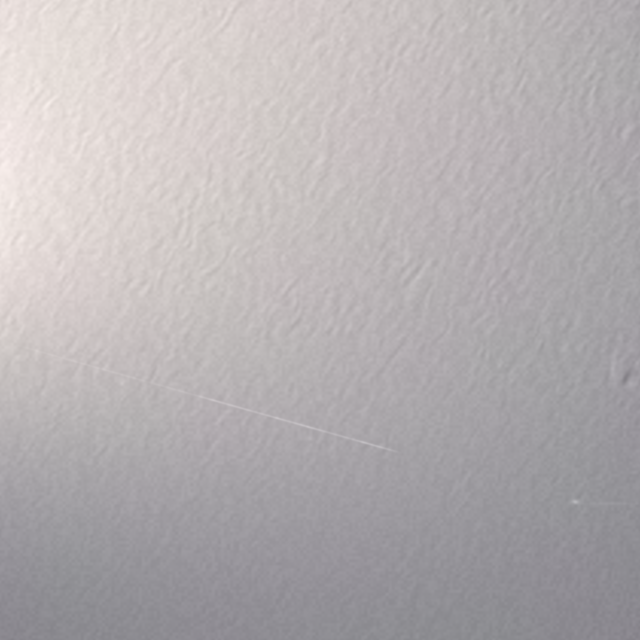
Write a WebGL 1 fragment shader that draws this texture.

```glsl
precision highp float;
// Softly lit, finely grained grey surface with a thin scratch and a small dent.

uniform vec2 u_resolution;

const vec3 COOL_TINT = vec3(-0.004, -0.009, 0.014);
const vec3 WARM_TINT = vec3(0.029, -0.008, -0.021);
const float ROW_SPREAD = 0.12;
const vec2 GRAIN_SCALE = vec2(125.0, 62.0);  // across and along the grain
const float GRAIN_ANGLE = 0.62;
const float GRAIN_DEPTH = 0.050;
const float FINE_SCALE = 210.0;
const float FINE_DEPTH = 0.030;
const float MOTTLE_DEPTH = 0.012;
const vec2 SCRATCH_START = vec2(0.0, 0.468);
const vec2 SCRATCH_END = vec2(0.635, 0.290);
const float SCRATCH_WIDTH = 0.0019;
const vec2 DENT = vec2(0.968, 0.425);
const vec2 SPECK = vec2(0.899, 0.216);

float hash(vec2 p) {
  vec3 q = fract(vec3(p.xyx) * 0.1031);
  q += dot(q, q.yzx + 33.33);
  return fract((q.x + q.y) * q.z);
}

float noise(vec2 p) {
  vec2 i = floor(p);
  vec2 f = fract(p);
  f = f * f * (3.0 - 2.0 * f);
  float low = mix(hash(i), hash(i + vec2(1.0, 0.0)), f.x);
  float high = mix(hash(i + vec2(0.0, 1.0)), hash(i + vec2(1.0, 1.0)), f.x);
  return mix(low, high, f.y);
}

mat2 rotation(float a) {
  return mat2(cos(a), -sin(a), sin(a), cos(a));
}

// Weighted brightness of one height: left, centre and right, weight in w.
vec4 lightRow(float y, float rowY, vec3 levels) {
  float d = (y - rowY) / ROW_SPREAD;
  float w = exp(-0.5 * d * d);
  return vec4(levels * w, w);
}

float surfaceLight(vec2 uv) {
  vec4 rows = lightRow(uv.y, 0.0, vec3(0.520, 0.545, 0.530));
  rows += lightRow(uv.y, 0.2, vec3(0.610, 0.620, 0.570));
  rows += lightRow(uv.y, 0.4, vec3(0.750, 0.695, 0.615));
  rows += lightRow(uv.y, 0.6, vec3(0.880, 0.745, 0.650));
  rows += lightRow(uv.y, 0.8, vec3(0.905, 0.778, 0.665));
  rows += lightRow(uv.y, 1.0, vec3(0.875, 0.800, 0.670));
  vec3 v = rows.xyz / rows.w;
  float x = uv.x;
  float light = v.x * (1.0 - x) * (1.0 - 2.0 * x)
              + v.y * 4.0 * x * (1.0 - x) + v.z * x * (2.0 * x - 1.0);
  float glowY = (uv.y - 0.67) / 0.16;
  return light + 0.030 * exp(-x / 0.07 - glowY * glowY);
}

// Raised grain, shaded as a difference of two nearby heights.
float grain(vec2 uv) {
  vec2 warp = vec2(noise(uv * 35.0), noise(uv * 35.0 + 71.0)) - 0.5;
  vec2 p = rotation(-GRAIN_ANGLE) * (uv + 0.012 * warp) * GRAIN_SCALE + 300.0;
  float relief = noise(p) - noise(p + vec2(0.75, 0.25));
  float patches = 0.55 + 0.7 * noise(uv * 14.0 + 19.0);
  return relief * patches * mix(0.35, 1.0, smoothstep(0.1, 0.6, uv.y));
}

float spot(vec2 p, vec2 radius) {
  vec2 q = p / radius;
  return exp(-dot(q, q));
}

float scratch(vec2 uv) {
  vec2 span = SCRATCH_END - SCRATCH_START;
  vec2 rel = uv - SCRATCH_START;
  float t = dot(rel, span) / dot(span, span);
  float d = (rel.x * span.y - rel.y * span.x) / length(span);
  d /= SCRATCH_WIDTH;
  float strength = 0.3 + 0.7 * smoothstep(0.42, 0.58, t);
  strength *= 0.55 + 0.6 * noise(vec2(t * 38.0, 4.0));
  float ends = smoothstep(0.0, 0.15, t) * (1.0 - smoothstep(0.93, 1.0, t));
  return exp(-d * d) * strength * ends;
}

float blemishes(vec2 uv) {
  float marks = 0.085 * scratch(uv);
  // Glints beside the scratch
  marks += 0.05 * spot(uv - vec2(0.191, 0.403), vec2(0.004, 0.006));
  marks += 0.04 * spot(uv - vec2(0.483, 0.315), vec2(0.005, 0.004));
  // Dent: bright rim on the left, shadow to its lower right
  vec2 d = uv - DENT;
  float bend = d.x + 0.010 - 6.0 * d.y * d.y;
  marks += 0.065 * spot(vec2(bend, d.y), vec2(0.005, 0.026));
  marks -= 0.085 * spot(rotation(-0.45) * (d - vec2(0.010, -0.014)), vec2(0.005, 0.016));
  marks += 0.045 * spot(d - vec2(0.022, -0.025), vec2(0.010, 0.005));
  // Speck with a faint crease running to the right
  vec2 s = uv - SPECK;
  marks += 0.14 * spot(s, vec2(0.0055, 0.0035));
  marks += 0.022 * spot(s - vec2(0.055, -0.003), vec2(0.045, 0.0025));
  return marks;
}

void main() {
  vec2 uv = gl_FragCoord.xy / u_resolution;
  float light = surfaceLight(uv);
  vec3 color = light + mix(COOL_TINT, WARM_TINT, smoothstep(0.54, 0.90, light));

  // Faint colour mottling, grain and marks
  float mottle = noise(uv * 9.0 + 5.0) - 0.5;
  color += MOTTLE_DEPTH * mottle * vec3(0.6, -0.6, 0.5);
  color += GRAIN_DEPTH * grain(uv);
  color += FINE_DEPTH * (noise(uv * FINE_SCALE + 40.0) - 0.5);
  color += blemishes(uv);
  gl_FragColor = vec4(clamp(color, 0.0, 1.0), 1.0);
}
```
